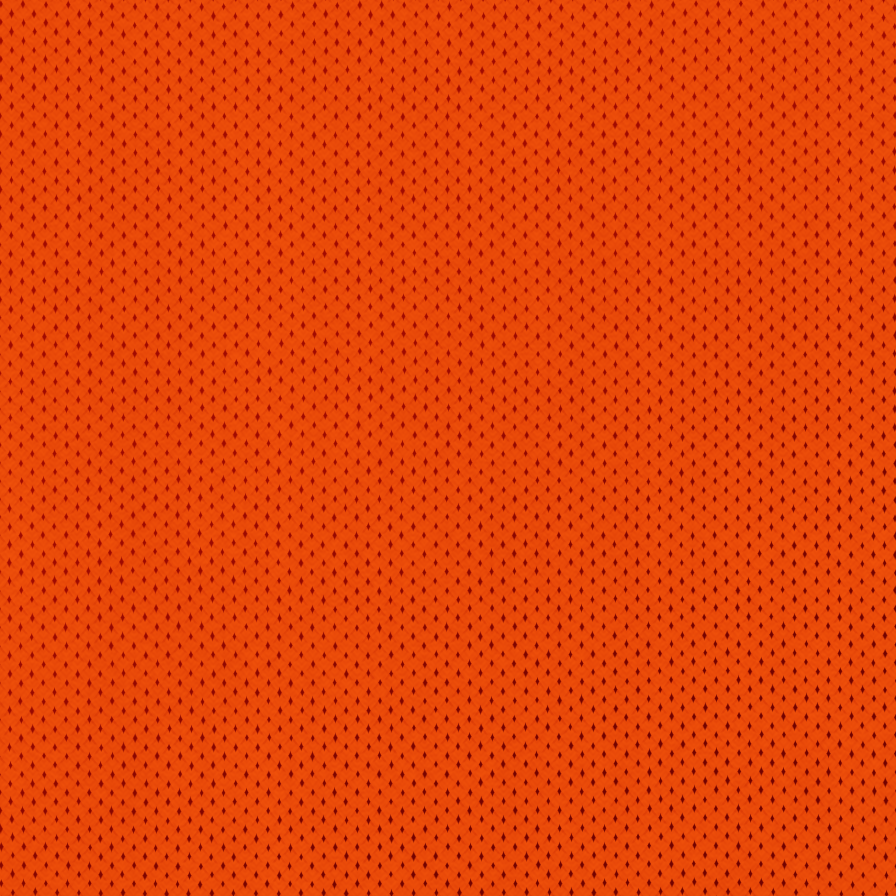
Give the GLSL for this texture, as a three.js fragment shader.

```glsl
// Orange knitted sports mesh: small dark drop-shaped eyelets on a staggered grid,
// each with two faint yarn creases below it, over fine chevron stitches.
// The two interleaved grids are shaded alike; hashed noise adds yarn variation.

#define REPEATS vec2(40.0, 49.0)     // eyelets across and down, per grid
#define GRID_SHIFT vec2(0.0, 0.3)
#define HOLE_SIZE vec2(0.092, 0.185) // half width and height, in cell widths
#define CREASE_WIDTH 0.035
#define CREASE_DEPTH 0.30
#define STITCH_DEPTH 0.10
#define GRAIN_DEPTH 0.20
#define JITTER 0.05
#define BRIGHT_YARN vec3(0.945, 0.322, 0.042)
#define SHADED_YARN vec3(0.855, 0.225, 0.020)
#define HOLE_COLOR vec3(0.600, 0.010, 0.000)

varying vec2 vUv;

float hash(vec2 p) {
  vec3 h = fract(vec3(p.xyx) * 0.1031);
  h += dot(h, h.yzx + 33.33);
  return fract((h.x + h.y) * h.z);
}

float noise(vec2 p) {
  vec2 i = floor(p);
  vec2 f = fract(p);
  f = f * f * (3.0 - 2.0 * f);
  float low = mix(hash(i), hash(i + vec2(1.0, 0.0)), f.x);
  float high = mix(hash(i + vec2(0.0, 1.0)), hash(i + vec2(1.0, 1.0)), f.x);
  return mix(low, high, f.y);
}

// Returns hole coverage in x and crease coverage in y for one of the grids.
vec2 eyelet(vec2 p, float offset) {
  vec2 id = floor(p - offset + 0.5);
  vec2 seed = id + offset * 57.0 + 11.0;
  vec2 q = p - offset - id;
  float edgeFade = 1.0 - smoothstep(0.38, 0.5, abs(q.y));
  q.y *= REPEATS.x / REPEATS.y;
  q += (vec2(hash(seed), hash(seed + 71.0)) - 0.5) * JITTER;

  // Drop outline: a diamond that narrows towards its top
  float size = mix(0.86, 1.14, hash(seed + 23.0));
  float taper = 1.0 - 0.9 * q.y;
  float d = abs(q.x) / (HOLE_SIZE.x * taper) + abs(q.y) / HOLE_SIZE.y;
  float hole = 1.0 - smoothstep(0.5, 1.4, d / size);

  // Two creases spread downwards from the middle of the hole
  float leg = abs(abs(q.x) - 0.04 + 0.75 * q.y) * 0.8;
  float crease = 1.0 - smoothstep(CREASE_WIDTH * 0.4, CREASE_WIDTH * 2.2, leg);
  crease *= smoothstep(-0.36, -0.22, q.y) * (1.0 - smoothstep(-0.02, 0.08, q.y));
  return vec2(hole, crease * edgeFade);
}

void main() {
  // Grid with a slight drift of the fabric
  vec2 p = vUv * REPEATS + GRID_SHIFT;
  p += (vec2(noise(vUv * 5.0), noise(vUv * 5.0 + 19.0)) - 0.5) * vec2(0.16, 0.3);
  vec2 mesh = max(eyelet(p, 0.0), eyelet(p, 0.5));

  // Chevron stitches and uneven yarn
  float zigzag = abs(fract(p.x * 2.0) - 0.5) * 2.0;
  float stitch = 0.5 + 0.5 * cos(6.28318 * (p.y * 3.0 + zigzag));
  float grain = noise(p * vec2(6.0, 7.0));
  float wale = noise(vec2(p.x * 2.0, p.y * 0.15)) - 0.5;
  float cloud = noise(vUv * vec2(7.0, 3.0) + 4.0) - 0.5;

  float shade = 0.07 + STITCH_DEPTH * stitch + GRAIN_DEPTH * grain;
  shade += CREASE_DEPTH * mesh.y + 0.07 * wale + 0.08 * cloud;
  vec3 color = mix(BRIGHT_YARN, SHADED_YARN, clamp(shade * 1.4, 0.0, 1.2));

  // Eyelets deepen towards the lower right
  float corner = smoothstep(0.6, 1.3, vUv.x * 0.6 + 1.0 - vUv.y);
  vec3 holeColor = HOLE_COLOR * (1.0 - 0.25 * corner);
  color = mix(color, holeColor, mesh.x * mix(0.88, 1.0, corner));
  gl_FragColor = vec4(clamp(color, 0.0, 1.0), 1.0);
}
```
